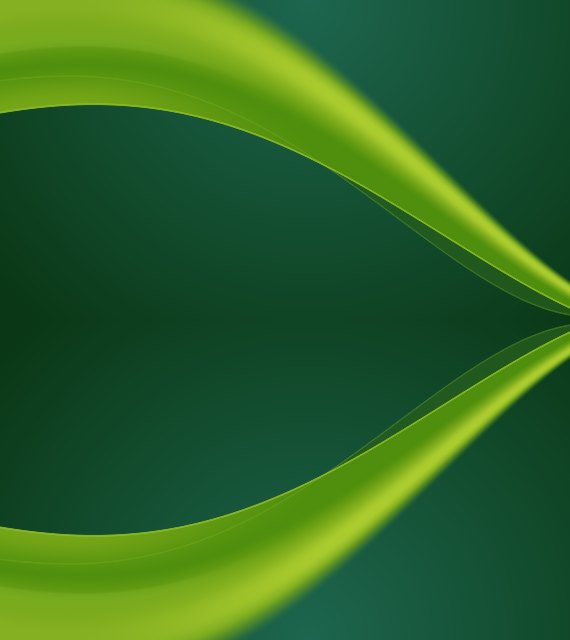
This background is drawn by a WebGL 1 fragment shader. Its source:

```glsl
precision highp float;
// Two mirrored green ribbons sweep from the left and converge at the right,
// over a dark teal backdrop. Polynomial curves set the inner edge and width;
// the shading follows a normalized coordinate running across each ribbon.

uniform vec2 u_resolution;

// Height of the ribbon's sharp inner edge above the mirror axis.
float innerEdge(float x) {
  return 0.648 + x * (0.2986 + x * (-0.6683 + x * (-1.1657 + x * 0.9255)));
}

// Distance from the inner edge to the soft outer edge.
float ribbonWidth(float x) {
  return 0.46 - 0.38 * x * x * (1.0 + 0.9 * x * x * (1.0 - x));
}

// Offset of the thin veil line, which crosses below the inner edge.
float veilOffset(float x) {
  float x2 = x * x;
  return 0.1 + x * (-0.08 - 0.42 * x2 + 0.378 * x2 * x2);
}

// Smooth thin line around zero distance.
float hairline(float dist, float width, float pixel) {
  return 1.0 - smoothstep(width * 0.5, width * 0.5 + pixel, abs(dist));
}

vec3 backdrop(float x, float height) {
  float glow = 1.0 - length(vec2((x - 0.54) * 1.4, (1.0 - height) * 0.75));
  return mix(vec3(0.04, 0.22, 0.085), vec3(0.115, 0.4, 0.31), clamp(glow, 0.0, 1.0));
}

// Colour across the ribbon: t is 0 at the inner edge and 1 at the outer one.
vec3 ribbonColor(float t, float x) {
  vec3 deep = vec3(0.31, 0.56, 0.05);
  vec3 leaf = vec3(0.46, 0.65, 0.09);
  vec3 lime = mix(vec3(0.52, 0.69, 0.13), vec3(0.67, 0.8, 0.18), smoothstep(0.1, 0.65, x));

  // Lit underside fades into the deep fold, then rises to the highlight.
  float underside = (1.0 - smoothstep(0.0, 0.3, t)) * (1.0 - smoothstep(0.1, 0.6, x));
  vec3 color = mix(deep, leaf, underside);
  color = mix(color, leaf, 0.85 * smoothstep(0.27, 0.48, t));
  color = mix(color, lime, smoothstep(0.4, 0.7, t));
  color = mix(color, vec3(0.44, 0.64, 0.11), smoothstep(0.74, 0.95, t));

  // Faint crease on the broad left part.
  float crease = smoothstep(0.39, 0.41, t) * (1.0 - smoothstep(0.41, 0.6, t));
  return color + 0.035 * crease * (1.0 - smoothstep(0.2, 0.55, x));
}

void main() {
  vec2 uv = gl_FragCoord.xy / u_resolution;
  float x = uv.x;
  float height = abs(uv.y - 0.5) * 2.0;
  float pixel = 2.0 / u_resolution.y;

  float above = height - innerEdge(x);
  float t = above / ribbonWidth(x);
  float veil = above - veilOffset(x);
  vec3 color = backdrop(x, height);

  // Translucent veil beneath the ribbon.
  float veilMask = smoothstep(-pixel, pixel, veil) * (1.0 - smoothstep(-pixel, pixel, above));
  color = mix(color, vec3(0.15, 0.37, 0.11), 0.75 * veilMask);

  // Ribbon with a crisp inner side and a feathered outer side.
  float body = smoothstep(-pixel, pixel, above) * (1.0 - smoothstep(0.85, 1.09, t));
  color = mix(color, ribbonColor(t, x), body);

  // Fine highlights along the veil and the inner edge.
  float veilLine = hairline(veil, 0.002, pixel);
  color = mix(color, vec3(0.46, 0.68, 0.13), 0.35 * veilLine);
  color = mix(color, vec3(0.56, 0.75, 0.14), 0.85 * hairline(above, 0.003, pixel));

  gl_FragColor = vec4(color, 1.0);
}
```
